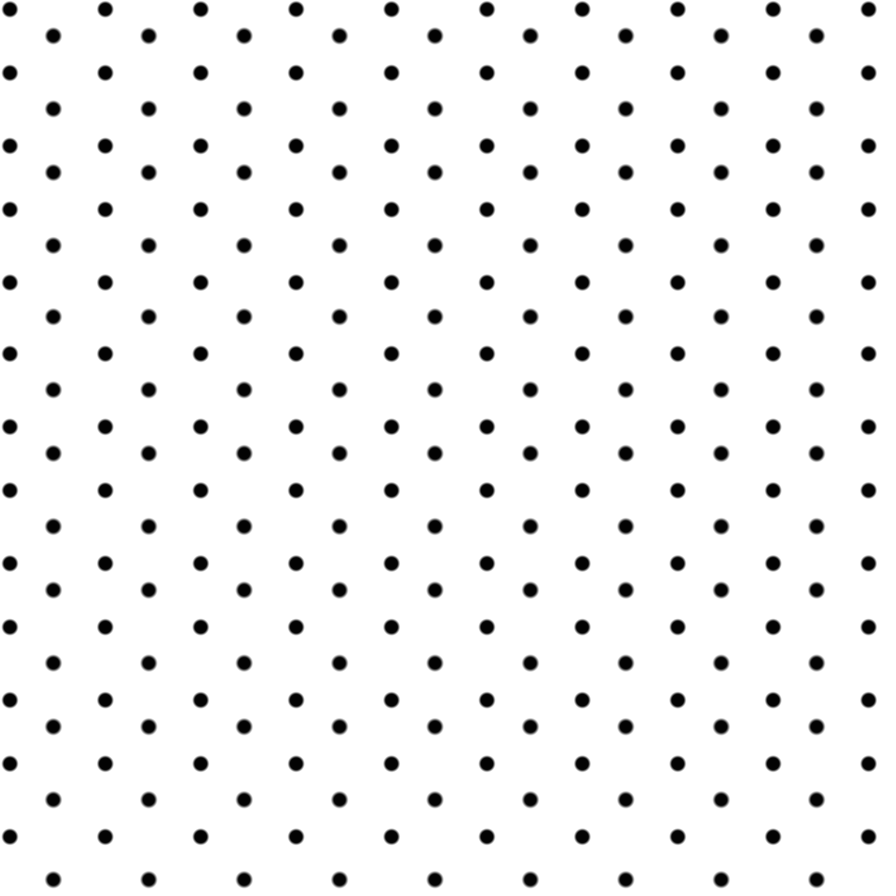
Give the GLSL for this pattern, as a WebGL 2 fragment shader.

```glsl
#version 300 es
precision highp float;

#define COLUMN_PITCH 0.10648
#define FIRST_COLUMN 0.0111
#define STAGGER vec2(0.0485, -0.0413)
#define FIRST_ROW 0.0104
#define LONG_GAP 0.0815
#define SHORT_GAP 0.0710
#define MID_STRETCH 0.0085
#define END_STRETCH 0.0182
#define DOT_RADIUS 0.0081
#define EDGE_SOFTNESS vec2(0.0020, 0.0024)
#define INK vec3(0.012)
#define PAPER vec3(1.0)

uniform vec2 u_resolution;
out vec4 fragColor;

const int ROWS = 14;

// Distance from the top edge to a row: long and short gaps alternate,
// with one wider gap near the middle and one at the end.
float rowDepth(float row) {
    float shortGaps = floor((row + 1.0) * 0.5);
    float longGaps = row - shortGaps;
    return FIRST_ROW + shortGaps * SHORT_GAP + longGaps * LONG_GAP
         + step(4.5, row) * MID_STRETCH + step(12.5, row) * END_STRETCH;
}

// Signed distance to the nearest dot in a row of evenly spaced dots.
float dotRow(vec2 p, float depth) {
    float column = fract((p.x - FIRST_COLUMN) / COLUMN_PITCH + 0.5) - 0.5;
    return length(vec2(column * COLUMN_PITCH, p.y - depth)) - DOT_RADIUS;
}

float coverage(float dist, float softness) {
    float edge = max(softness, 0.75 / u_resolution.y);
    return 1.0 - smoothstep(-edge, edge, dist);
}

void main() {
    vec2 p = gl_FragCoord.xy / u_resolution.y;
    p.y = 1.0 - p.y;

    // Main rows and their staggered partners
    float mainDist = 1.0;
    float staggeredDist = 1.0;
    for (int i = 0; i < ROWS; i++) {
        float depth = rowDepth(float(i));
        mainDist = min(mainDist, dotRow(p, depth));
        staggeredDist = min(staggeredDist, dotRow(p - STAGGER, depth));
    }

    // Staggered dots have a slightly softer rim
    float ink = max(coverage(mainDist, EDGE_SOFTNESS.x),
                    coverage(staggeredDist, EDGE_SOFTNESS.y));
    fragColor = vec4(mix(PAPER, INK, ink), 1.0);
}
```
